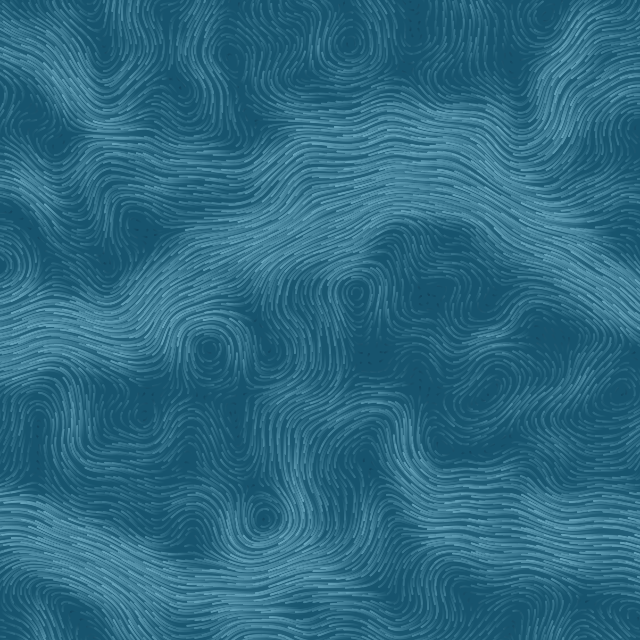
Reproduce this background procedurally as a WebGL 1 fragment shader.

```glsl
precision highp float;

uniform vec2 u_resolution;

const int TRACE_STEPS = 38;
const float STEP_LENGTH = 0.0024;
const float CELL_SIZE = 0.013;
const float TRAIL_RADIUS = 0.0016;

vec2 hash2(vec2 p) {
  vec2 q = vec2(dot(p, vec2(127.1, 311.7)), dot(p, vec2(269.5, 183.3)));
  return fract(sin(q) * 43758.55);
}

vec2 latticeGradient(vec2 cell) {
  return hash2(cell) * 2.0 - 1.0;
}

// Analytic slope of gradient noise
vec2 noiseSlope(vec2 p) {
  vec2 i = floor(p);
  vec2 f = fract(p);
  vec2 u = f * f * f * (f * (f * 6.0 - 15.0) + 10.0);
  vec2 du = 30.0 * f * f * (f * (f - 2.0) + 1.0);
  vec2 ga = latticeGradient(i);
  vec2 gb = latticeGradient(i + vec2(1.0, 0.0));
  vec2 gc = latticeGradient(i + vec2(0.0, 1.0));
  vec2 gd = latticeGradient(i + vec2(1.0, 1.0));
  float va = dot(ga, f);
  float vb = dot(gb, f - vec2(1.0, 0.0));
  float vc = dot(gc, f - vec2(0.0, 1.0));
  float vd = dot(gd, f - vec2(1.0, 1.0));
  return ga + u.x * (gb - ga) + u.y * (gc - ga)
    + u.x * u.y * (ga - gb - gc + gd)
    + du * (u.yx * (va - vb - vc + vd) + vec2(vb, vc) - va);
}

vec2 swirl(vec2 p, float frequency, float strength) {
  vec2 slope = noiseSlope(p * frequency);
  return strength * vec2(slope.y, -slope.x);
}

// Divergence-free stream along a sine-shaped centre line
vec2 jet(vec2 p, float height, float amplitude, float frequency, float phase, float width) {
  float angle = frequency * p.x + phase;
  float offset = (p.y - height - amplitude * sin(angle)) / width;
  float strength = pow(1.0 + offset * offset, -1.5);
  return strength * vec2(1.0, amplitude * frequency * cos(angle));
}

vec2 flow(vec2 p) {
  vec2 v = -0.85 * jet(p, 0.59, 0.11, 5.5, -2.0, 0.11);
  v -= 0.9 * jet(p, 0.15, 0.05, 9.0, 2.2, 0.09);
  v -= 0.55 * jet(p, 0.84, 0.05, 6.0, 1.5, 0.08);
  v += swirl(p + 3.7, 4.3, 0.55);
  v += swirl(p + 8.1, 9.5, 0.3);
  return v / max(1.0, length(v) / 1.2);
}

float segmentDistance(vec2 p, vec2 a, vec2 b) {
  vec2 ab = b - a;
  float t = clamp(dot(p - a, ab) / max(dot(ab, ab), 1e-9), 0.0, 1.0);
  return length(p - a - ab * t);
}

// Follow the flow downstream to find the head of a fading trail
float trailCoverage(vec2 start, float startSpeed, float pixel) {
  float coverage = 0.0;
  vec2 p = start;
  for (int i = 0; i < TRACE_STEPS; i++) {
    vec2 v = flow(p);
    vec2 next = p + v * STEP_LENGTH;
    vec2 cell = floor((p + next) * 0.5 / CELL_SIZE);
    vec2 random = hash2(cell + 17.0);
    vec2 head = (cell + 0.25 + 0.5 * random) * CELL_SIZE;
    float widthRatio = clamp(length(v) / max(startSpeed, 0.01), 0.7, 1.5);
    float d = segmentDistance(head, p, next) * widthRatio;
    float mask = 1.0 - smoothstep(TRAIL_RADIUS - 0.5 * pixel, TRAIL_RADIUS + 0.5 * pixel, d);
    float fade = 1.0 - float(i) / float(TRACE_STEPS);
    float brightness = 0.6 + 0.4 * fract(random.x * 37.0 + random.y * 11.0);
    coverage = max(coverage, mask * fade * brightness);
    p = next;
  }
  return coverage;
}

void main() {
  vec2 p = gl_FragCoord.xy / u_resolution.y;
  float speed = length(flow(p));
  float coverage = trailCoverage(p, speed, 1.0 / u_resolution.y);

  vec3 deepTeal = vec3(0.09, 0.33, 0.43);
  vec3 shadowTeal = vec3(0.07, 0.27, 0.37);
  vec3 paleBlue = vec3(0.41, 0.65, 0.74);

  // Slow trails darken the ground, fast ones brighten it
  float pace = smoothstep(0.1, 1.0, speed);
  vec3 litTrail = mix(deepTeal, paleBlue, 0.3 + 0.7 * pace);
  vec3 trail = mix(shadowTeal, litTrail, smoothstep(0.06, 0.2, speed));
  vec3 ground = mix(deepTeal, paleBlue, 0.13 * pace * pace);
  gl_FragColor = vec4(mix(ground, trail, coverage), 1.0);
}
```
